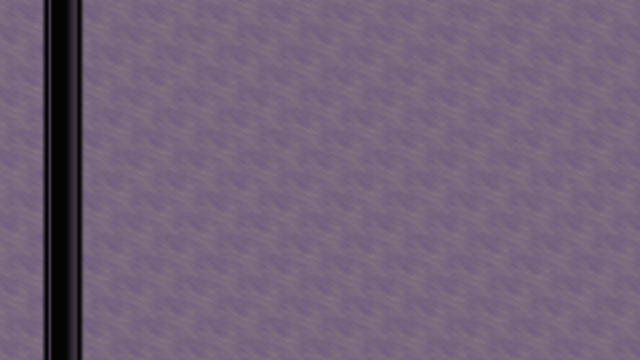
Give the GLSL for this background, as a Shadertoy shader.

```glsl
// Mauve brushed wall with a dark, bevelled vertical rail near the left edge.
// The wall repeats one tile of sheared periodic noise: slanted strokes and
// fine crossed hatching. The rail is a profile of smooth ramps along x.

// Lengths are in canvas heights.
const float TILE_SIZE = 0.1745;
const vec3 WALL_DARK = vec3(0.415, 0.340, 0.495);
const vec3 WALL_LIGHT = vec3(0.530, 0.465, 0.500);
const float STROKE_WEIGHT = 0.48;
const float DETAIL_WEIGHT = 0.27;
const float HATCH_WEIGHT = 0.25;

const float RAIL_LEFT = 0.130;
const float RAIL_RIGHT = 0.220;
const float SHADOW_WIDTH = 0.016;
const float RIDGE_X = 0.1385;
const float RIDGE_WIDTH = 0.0042;
const float SLOPE_START = 0.180;
const float SLOPE_TOP = 0.210;
const vec3 RAIL_BLACK = vec3(0.016);
const vec3 RAIL_SHEEN = vec3(0.265, 0.230, 0.285);

float hash(vec2 p) {
    vec3 q = fract(vec3(p.xyx) * 0.1031);
    q += dot(q, q.yzx + 33.33);
    return fract((q.x + q.y) * q.z);
}

// Value noise whose lattice wraps after "period" cells.
float tiledNoise(vec2 p, vec2 period, float seed) {
    vec2 cell = floor(p);
    vec2 f = fract(p);
    f = f * f * (3.0 - 2.0 * f);
    vec2 a = mod(cell, period) + seed;
    vec2 b = mod(cell + 1.0, period) + seed;
    return mix(mix(hash(a), hash(vec2(b.x, a.y)), f.x),
               mix(hash(vec2(a.x, b.y)), hash(b), f.x), f.y);
}

float layer(vec2 slant, vec2 cells, float seed) {
    return tiledNoise(slant * cells, cells, seed);
}

vec3 wallColor(vec2 p) {
    vec2 t = p / TILE_SIZE;
    // Whole-number shears keep the tile seamless.
    vec2 slant = vec2(t.x + 2.0 * t.y, t.x - t.y);
    float strokes = layer(slant, vec2(5.0, 3.0), 11.0);
    float detail = layer(slant, vec2(11.0, 7.0), 37.0);
    float hatch = 0.5 * layer(slant, vec2(16.0, 5.0), 59.0)
                + 0.5 * layer(slant, vec2(4.0, 23.0), 83.0);
    float tone = STROKE_WEIGHT * strokes + DETAIL_WEIGHT * detail
               + HATCH_WEIGHT * hatch;
    return mix(WALL_DARK, WALL_LIGHT, tone);
}

vec3 railColor(float x) {
    float offset = (x - RIDGE_X) / RIDGE_WIDTH;
    float ridge = exp(-offset * offset);
    float slope = smoothstep(SLOPE_START, SLOPE_TOP, x)
                * (1.0 - smoothstep(SLOPE_TOP, RAIL_RIGHT, x));
    return RAIL_BLACK + RAIL_SHEEN * (ridge + 0.8 * slope);
}

void mainImage(out vec4 fragColor, in vec2 fragCoord) {
    vec2 p = fragCoord / iResolution.y;

    // The wall fades into soft shadows on both sides of the rail.
    float cover = smoothstep(RAIL_LEFT - SHADOW_WIDTH, RAIL_LEFT, p.x)
                * (1.0 - smoothstep(RAIL_RIGHT, RAIL_RIGHT + SHADOW_WIDTH, p.x));
    vec3 color = mix(wallColor(p), railColor(p.x), cover);
    fragColor = vec4(color, 1.0);
}
```
